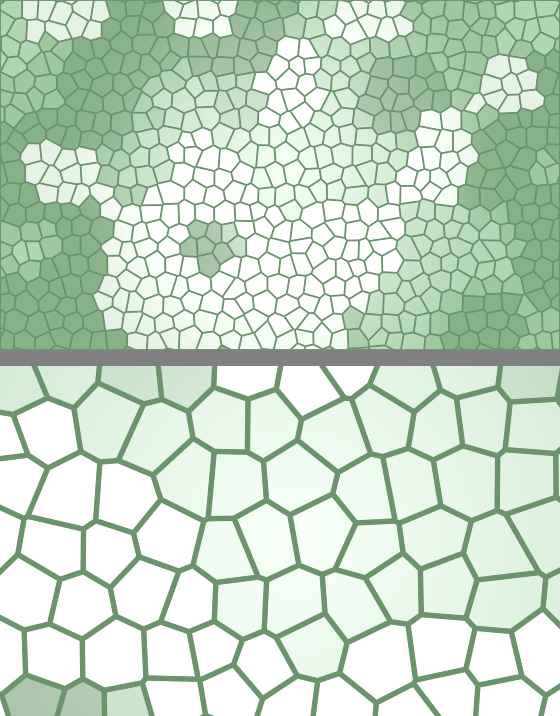
Top: the whole. Bottom: its middle third, enlarged.
Give the GLSL for this pattern, as a Shadertoy shader.

```glsl
// Green cell mosaic with pale clusters, dark outlines and a soft central glow.
#define CELLS 19.0          // cells per canvas height
#define JITTER 0.62         // irregularity of the cell sites
#define LINE_HALF 0.0026    // half width of the outlines
#define PATCH_FREQ 4.6      // colour patches per canvas height
#define PALE_LEVEL 0.65     // patches above this turn pale
#define GLOW_RADIUS 0.62
#define GLOW_GAIN 0.28

const vec3 OUTLINE = vec3(0.42, 0.575, 0.425);
const vec3 DARK    = vec3(0.53, 0.695, 0.53);
const vec3 MIDDLE  = vec3(0.625, 0.785, 0.63);
const vec3 LIGHT   = vec3(0.695, 0.84, 0.70);
const vec3 PALE    = vec3(0.90, 0.95, 0.90);

float hash(vec2 p) {
    return fract(sin(dot(p, vec2(127.1, 311.7))) * 43758.5453);
}

float valueNoise(vec2 p) {
    vec2 i = floor(p), f = fract(p);
    f = f * f * (3.0 - 2.0 * f);
    return mix(mix(hash(i), hash(i + vec2(1, 0)), f.x),
               mix(hash(i + vec2(0, 1)), hash(i + vec2(1, 1)), f.x), f.y);
}

// Jittered site of a grid cell; odd rows are shifted by half a cell.
vec2 cellSite(vec2 id) {
    vec2 jitter = vec2(hash(id), hash(id + 57.3)) - 0.5;
    return id + 0.5 + vec2(0.5 * mod(id.y, 2.0), 0.0) + JITTER * jitter;
}

// Returns the nearest site in xy and the distance to the cell border in z.
vec3 voronoi(vec2 p) {
    vec2 base = floor(p), nearest = vec2(0.0);
    float best = 1e3, border = 1e3;
    for (int y = -2; y <= 2; y++)
    for (int x = -2; x <= 2; x++) {
        vec2 site = cellSite(base + vec2(x, y));
        float d = distance(p, site);
        if (d < best) { best = d; nearest = site; }
    }
    for (int y = -2; y <= 2; y++)
    for (int x = -2; x <= 2; x++) {
        vec2 site = cellSite(base + vec2(x, y));
        vec2 gap = site - nearest;
        if (dot(gap, gap) > 1e-5)
            border = min(border, dot(0.5 * (site + nearest) - p, normalize(gap)));
    }
    return vec3(nearest, border);
}

float glowAt(vec2 p, vec2 center) {
    return max(0.0, 1.0 - distance(p, center) / GLOW_RADIUS);
}

// One flat tone per cell, grouped into patches by noise.
vec3 cellColor(vec2 site, vec2 center) {
    float tone = valueNoise(site * PATCH_FREQ + 21.7) + 0.3 * glowAt(site, center);
    float pale = valueNoise(site * PATCH_FREQ + vec2(83.2, 45.6));
    if (pale > PALE_LEVEL) return PALE;
    return tone < 0.47 ? DARK : tone < 0.64 ? MIDDLE : LIGHT;
}

void mainImage(out vec4 fragColor, in vec2 fragCoord) {
    vec2 uv = fragCoord / iResolution.y;
    vec2 size = vec2(iResolution.x / iResolution.y, 1.0);
    vec2 center = size * vec2(0.51, 0.5);
    float pixel = 1.0 / iResolution.y;

    // Cell fill, brightened towards the center.
    vec3 cell = voronoi(uv * CELLS);
    vec3 color = cellColor(cell.xy / CELLS, center);
    color += GLOW_GAIN * glowAt(uv, center) * vec3(1.0, 0.6, 1.0);
    color = min(color, 1.0);

    // Outlines between cells and along the canvas frame.
    vec2 frame = min(uv, size - uv);
    float edge = min(cell.z / CELLS, min(frame.x, frame.y));
    float fill = smoothstep(LINE_HALF - 0.6 * pixel, LINE_HALF + 0.6 * pixel, edge);
    fragColor = vec4(mix(OUTLINE, color, fill), 1.0);
}
```
